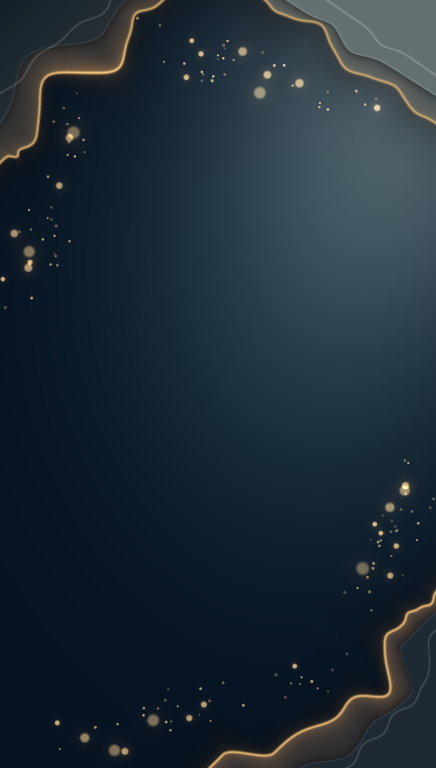
Give the GLSL for this background, as a WebGL 1 fragment shader.

```glsl
precision highp float;
// Deep teal night backdrop with gold-rimmed wavy corner layers and drifting golden lights.
uniform vec2 u_resolution;

const vec3 AMBER = vec3(0.85, 0.52, 0.20);
const vec3 GOLD = vec3(1.0, 0.80, 0.49);

float hash(float n) {
  return fract(sin(n * 12.9898) * 43758.5);
}

float bump(float t, float center, float width) {
  float k = (t - center) / width;
  return exp(-k * k);
}

// Antialiased coverage of the region where d is negative.
float cover(float d) {
  float soft = 75.0 / u_resolution.y;
  return 1.0 - smoothstep(-soft, soft, d);
}

// Outlines: reach from the corner along its diagonal, t runs across it.
float topLeftRim(float t) {
  return 21.2 + 3.1 * bump(t, 6.5, 3.9) - 5.2 * bump(t, -4.2, 4.9)
    + 1.8 * bump(t, -14.3, 2.9) - 1.8 * bump(t, 15.8, 2.3) + 1.1 * bump(t, -18.2, 0.8);
}

float topRightRim(float t) {
  return 18.6 + 0.16 * t + 0.6 * bump(t, 19.5, 1.8) - 2.3 * bump(t, 11.7, 3.1)
    + 1.6 * bump(t, 2.6, 3.1) - 1.1 * bump(t, -5.9, 2.6) + 0.6 * bump(t, -12.0, 2.2);
}

float bottomRightRim(float t) {
  return 23.0 - 7.0 * bump(t, -3.5, 3.9) - 3.5 * bump(t, 6.0, 5.5)
    + 6.4 * smoothstep(19.0, 26.0, t) + 0.9 * bump(t, -10.9, 1.8)
    + 0.8 * bump(t, -16.5, 1.2) - bump(t, -20.8, 1.3);
}

// Turns a diagonal offset into a distance, using the outline's slope.
float rimDistance(float reach, float rim, float nextRim) {
  float slope = (nextRim - rim) / 0.1;
  return (reach - rim) / sqrt(2.0 + 2.0 * slope * slope);
}

// One corner: outer band, raised inner layer, hairline and glowing rim.
vec3 addCorner(vec3 color, float rim, float ridge, float hair, vec3 band, vec3 inner, float glow) {
  float away = abs(rim);
  vec3 face = band + AMBER * 0.42 * glow * exp(-away / 1.3);
  face *= 1.0 - 0.35 * exp(-max(ridge, 0.0) / 0.6);
  face = mix(face, inner, cover(ridge));
  face += vec3(0.13, 0.13, 0.12) * bump(hair, 0.0, 0.13);
  face += vec3(0.06) * bump(ridge, -0.12, 0.14);
  color *= 1.0 - 0.35 * exp(-away / 2.5);
  color += AMBER * 0.3 * glow * exp(-away / 0.9);
  color = mix(color, face, cover(rim));
  return mix(color, GOLD, (0.5 + 0.45 * glow) * bump(rim, 0.0, 0.19));
}

// Soft discs and fine specks strewn along a segment.
vec3 lights(vec2 p, vec2 start, vec2 end, float spread, float seed) {
  vec3 sum = vec3(0.0);
  for (int i = 0; i < 36; i++) {
    float n = float(i) + seed;
    vec2 jitter = vec2(hash(n + 0.3), hash(n + 0.6)) + vec2(hash(n + 0.1), hash(n + 0.8)) - 1.0;
    vec2 center = mix(start, end, hash(n)) + jitter * spread;
    float disc = step(float(i), 7.5);
    float radius = mix(0.1 + 0.1 * hash(n + 0.4), 0.3 + 0.7 * hash(n + 0.4), disc);
    float power = mix(0.2 + 0.5 * hash(n + 0.7), 0.85 - 0.5 * radius, disc);
    float d = length(p - center);
    sum += GOLD * power * (1.0 - smoothstep(radius * 0.55, radius + 0.1, d));
    sum += AMBER * 0.16 * disc * power * bump(d, 0.0, radius * 1.9);
  }
  return sum;
}

void main() {
  // Units: percent of the canvas height.
  vec2 p = gl_FragCoord.xy / u_resolution * vec2(56.6, 100.0);

  // Background with a broad haze and a pale upper right light.
  vec2 haze = (p - vec2(40.0, 62.0)) / vec2(26.0, 34.0);
  vec2 lamp = (p - vec2(53.5, 86.0)) / vec2(23.0, 28.0);
  vec3 color = vec3(0.018, 0.068, 0.128) + vec3(0.10, 0.135, 0.125) * exp(-dot(haze, haze))
    + vec3(0.235, 0.235, 0.22) * exp(-dot(lamp, lamp));

  // Golden lights
  color += lights(p, vec2(9.5, 86.0), vec2(2.5, 60.5), 4.0, 11.0);
  color += lights(p, vec2(19.0, 95.0), vec2(50.0, 86.0), 5.0, 72.0);
  color += lights(p, vec2(55.5, 38.0), vec2(46.0, 22.0), 4.0, 135.0);
  color += lights(p, vec2(8.0, 3.0), vec2(48.0, 13.0), 4.0, 210.0);

  // Top left corner
  float t = p.x - 100.0 + p.y;
  float reach = p.x + 100.0 - p.y;
  float rim = rimDistance(reach, topLeftRim(t), topLeftRim(t + 0.1));
  float ridge = 0.7 * (reach - 16.5 - 1.6 * bump(t, 8.0, 4.0) + 5.5 * bump(t, -4.0, 7.0));
  float hair = 0.7 * (reach - 12.6 - 2.2 * bump(t, 11.0, 5.0) - 0.5 * sin(t * 0.6));
  color = addCorner(color, rim, ridge, hair, vec3(0.19, 0.195, 0.20),
    mix(vec3(0.07, 0.12, 0.16), vec3(0.16, 0.19, 0.21), reach / 20.0), 0.45 + 0.55 * bump(t, 3.0, 6.0));

  // Top right corner
  t = 56.6 - p.x - 100.0 + p.y;
  reach = 156.6 - p.x - p.y;
  rim = rimDistance(reach, topRightRim(t), topRightRim(t + 0.1));
  ridge = 0.7 * (reach - 15.3 - 0.22 * t - 1.6 * bump(t, 4.3, 3.2) + 0.8 * bump(t, 10.5, 2.5));
  hair = 0.7 * (reach - 11.6 - 0.18 * t - 1.1 * bump(t, 1.3, 2.5));
  color = addCorner(color, rim, ridge, hair, vec3(0.31, 0.35, 0.36), vec3(0.39, 0.44, 0.44), 0.3);

  // Bottom right corner
  t = 56.6 - p.x - p.y;
  reach = 56.6 - p.x + p.y;
  rim = rimDistance(reach, bottomRightRim(t), bottomRightRim(t + 0.1));
  ridge = 0.7 * (reach - 20.5 + 7.5 * smoothstep(-11.5, -6.5, t) - 4.8 * smoothstep(9.0, 18.0, t)
    - 1.2 * bump(t, 2.5, 3.5));
  hair = 0.7 * (reach - 17.4 + 5.5 * smoothstep(-16.0, -9.0, t) - 0.6 * sin(t * 0.8 + 2.8));
  color = addCorner(color, rim, ridge, hair, vec3(0.17, 0.175, 0.19), vec3(0.12, 0.16, 0.20), 0.65);

  gl_FragColor = vec4(color, 1.0);
}
```
